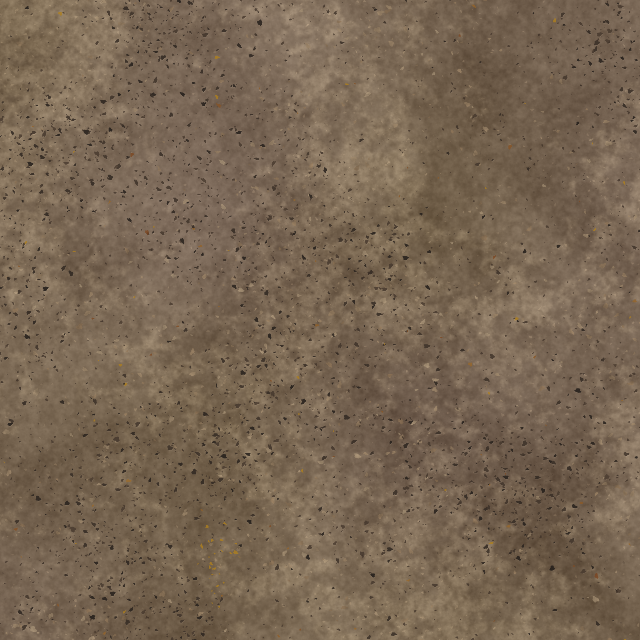
Reproduce this texture procedurally as a Shadertoy shader.

```glsl
vec3 hash3(vec2 p) {
    vec3 q = fract(p.xyx * vec3(0.1031, 0.1030, 0.0973));
    q += dot(q, q.yxz + 33.33);
    return fract((q.xxy + q.yzz) * q.zyx);
}

float valueNoise(vec2 p) {
    vec2 cell = floor(p), f = fract(p);
    f = f * f * (3.0 - 2.0 * f);
    float low = mix(hash3(cell).x, hash3(cell + vec2(1, 0)).x, f.x);
    float high = mix(hash3(cell + vec2(0, 1)).x, hash3(cell + vec2(1, 1)).x, f.x);
    return mix(low, high, f.y);
}

float fbm(vec2 p, int octaves) {
    float sum = 0.0, amplitude = 0.5, total = 0.0;
    for (int i = 0; i < octaves; i++) {
        sum += amplitude * valueNoise(p);
        total += amplitude;
        amplitude *= 0.55;
        p = mat2(0.8, 0.6, -0.6, 0.8) * p * 2.03 + 17.3;
    }
    return sum / total;
}

// Scattered angular flecks: x = coverage, y = random tint
vec2 flecks(vec2 p, float scale, float density, float seed) {
    p = p * scale + seed;
    float blur = 0.6 * scale / iResolution.y;
    vec2 result = vec2(0.0);
    for (int y = -1; y <= 1; y++)
    for (int x = -1; x <= 1; x++) {
        vec2 cell = floor(p) + vec2(x, y);
        vec3 place = hash3(cell + seed), shape = hash3(cell + seed + 71.7);
        if (place.z > density) continue;
        vec2 q = p - cell - place.xy;
        float turn = (shape.x - 0.5) * 2.6;
        q = mat2(cos(turn), -sin(turn), sin(turn), cos(turn)) * q;
        q.y *= 1.2 + shape.y;
        float angle = atan(q.y, q.x);
        float radius = mix(0.13, 0.42, shape.z * shape.z);
        radius *= 1.0 + 0.16 * sin(3.0 * angle + 40.0 * shape.x) + 0.1 * sin(5.0 * angle + 60.0 * shape.y);
        float cover = 1.0 - smoothstep(-blur, blur, length(q) - radius);
        if (cover > result.x) result = vec2(cover, fract(place.z * 97.0 + shape.x));
    }
    return result;
}

void mainImage(out vec4 fragColor, in vec2 fragCoord) {
    vec2 p = fragCoord / iResolution.y;

    // Broad stains, mottling and fine grain
    vec2 warp = vec2(fbm(p * 5.0 + 3.1, 3), fbm(p * 5.0 + 41.7, 3)) - 0.5;
    float stain = fbm(p * 3.2 + warp * 0.7 + 8.4, 5);
    float mottle = fbm(p * 24.0 + warp * 2.0, 4);
    float grain = fbm(p * 130.0 + 5.5, 3);
    vec3 color = vec3(0.447, 0.376, 0.304);
    color += vec3(1.0, 0.98, 0.92) * ((stain - 0.5) * 0.22 + (mottle - 0.5) * 0.09 + (grain - 0.5) * 0.12);

    // Pale, ragged worn crust
    float wear = fbm(p * 4.0 + warp + 27.0, 4);
    float scruff = fbm(p * vec2(46.0, 52.0) + 61.0, 4);
    float crust = smoothstep(0.48, 0.66, 0.55 * wear + 0.45 * scruff);
    color += crust * vec3(0.082, 0.078, 0.064) * (0.6 + 0.8 * grain);
    color += (valueNoise(p * 3.0 + 90.0) - 0.5) * vec3(0.004, 0.008, -0.022);

    // Sandy crumbs and pale stone chips
    float cluster = smoothstep(0.35, 0.7, fbm(p * 5.0 + 52.0, 3));
    vec2 crumb = flecks(p, 150.0, 0.12 + 0.3 * crust, 13.0);
    color += crumb.x * (crumb.y - 0.35) * vec3(0.15, 0.135, 0.11);
    vec2 chip = flecks(p, 75.0, 0.03 + 0.14 * cluster, 37.0);
    vec3 stone = mix(vec3(0.52, 0.42, 0.31), vec3(0.66, 0.58, 0.47), chip.y);
    color = mix(color, stone * (0.8 + 0.4 * grain), chip.x * 0.7);

    // Dark pits, gathered in loose swarms, with a lit lower lip
    float swarm = smoothstep(0.42, 0.72, fbm(p * 4.0 + 113.0, 3));
    float pitDensity = 0.05 + 0.42 * swarm;
    vec2 pit = flecks(p, 88.0, pitDensity, 59.0);
    float lip = flecks(p + vec2(-0.0006, 0.0012), 88.0, pitDensity, 59.0).x;
    color += 0.04 * lip * (1.0 - pit.x);
    color = mix(color, mix(vec3(0.14, 0.12, 0.105), vec3(0.31, 0.25, 0.2), pit.y), pit.x * 0.88);
    vec2 pinhole = flecks(p, 170.0, 0.05 + 0.16 * swarm, 83.0);
    color = mix(color, vec3(0.23, 0.18, 0.145), pinhole.x * 0.7);

    // Rare rust flecks and a small trail of ochre
    vec2 rust = flecks(p, 95.0, 0.007, 101.0);
    color = mix(color, mix(vec3(0.48, 0.27, 0.13), vec3(0.6, 0.42, 0.18), rust.y), rust.x * 0.8);
    float trail = exp(-dot((p - vec2(0.345, 0.12)) * vec2(45, 18), (p - vec2(0.345, 0.12)) * vec2(45, 18)));
    vec2 ochre = flecks(p, 110.0, 0.003 + 0.45 * trail, 127.0);
    color = mix(color, vec3(0.68, 0.5, 0.12), ochre.x * 0.8);

    fragColor = vec4(clamp(color, 0.0, 1.0), 1.0);
}
```
